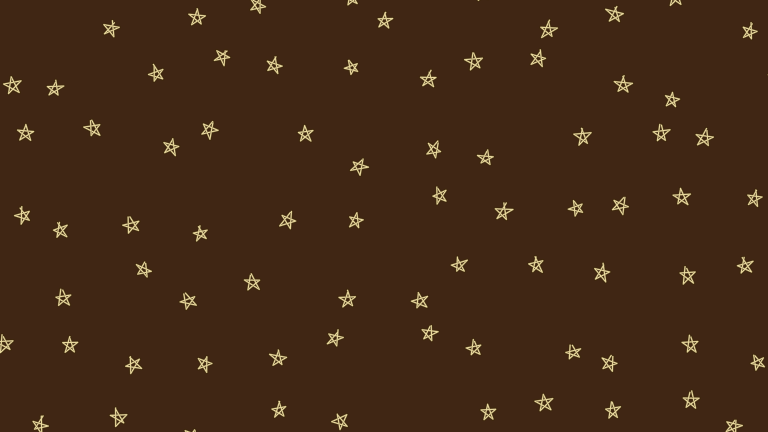
This pattern is drawn by a Shadertoy shader. Its source:

```glsl
// Small hand-drawn cream stars scattered over a dark brown ground.

const vec3 BROWN = vec3(0.25, 0.15, 0.08);
const vec3 WARM_HALO = vec3(0.24, 0.15, 0.05);
const vec3 CREAM = vec3(0.94, 0.88, 0.64);

// All lengths are fractions of the canvas height.
const float CELL_SIZE = 0.159;
const float STAR_RADIUS = 0.0192;
const float STROKE_HALF_WIDTH = 0.0015;
const float HALO_WIDTH = 0.006;
const float TAU = 6.2831853;

float hash(vec2 p) {
    return fract(sin(dot(p, vec2(127.1, 311.7))) * 43758.5453);
}

vec2 hash2(vec2 p) {
    return vec2(hash(p), hash(p + 19.7));
}

float segmentDistance(vec2 p, vec2 a, vec2 b) {
    vec2 ap = p - a, ab = b - a;
    float t = clamp(dot(ap, ab) / dot(ab, ab), 0.0, 1.0);
    return length(ap - ab * t);
}

// Corner of a pentagram, nudged as by an unsteady hand.
vec2 starCorner(float index, float tilt, float radius, vec2 seed) {
    float angle = tilt + TAU * (0.25 + 0.4 * index);
    vec2 wobble = (hash2(seed + index * 3.17) - 0.5) * 0.32;
    return radius * (vec2(cos(angle), sin(angle)) + wobble);
}

// Distance to one continuous five-stroke star; its ends need not quite meet.
float starDistance(vec2 p, float tilt, float radius, vec2 seed) {
    float nearest = 1.0;
    vec2 from = starCorner(0.0, tilt, radius, seed);
    for (int i = 1; i <= 5; i++) {
        vec2 to = starCorner(float(i), tilt, radius, seed);
        nearest = min(nearest, segmentDistance(p, from, to));
        from = to;
    }
    return nearest;
}

// One star per cell, with rows slid sideways to hide the grid.
float scatteredStars(vec2 p, float cellSize) {
    vec2 grid = p / cellSize + vec2(0.0, 0.35);
    grid.x += hash(vec2(floor(grid.y), 5.3));
    vec2 cell = floor(grid);
    vec2 center = 0.5 + (hash2(cell + 2.6) - 0.5) * 0.64;
    float tilt = (hash(cell + 41.3) - 0.5) * 0.9;
    float radius = STAR_RADIUS * mix(0.92, 1.06, hash(cell + 73.9));
    return starDistance((grid - cell - center) * cellSize, tilt, radius, cell + 11.1);
}

void mainImage(out vec4 fragColor, in vec2 fragCoord) {
    vec2 p = fragCoord / iResolution.y;
    float softness = 0.8 / iResolution.y;
    float d = scatteredStars(p, CELL_SIZE);

    // Faint warm halo under the cream stroke.
    float halo = 1.0 - smoothstep(HALO_WIDTH * 0.5, HALO_WIDTH, d);
    float stroke = 1.0 - smoothstep(STROKE_HALF_WIDTH - softness, STROKE_HALF_WIDTH + softness, d);
    vec3 color = mix(BROWN, WARM_HALO, halo);
    color = mix(color, CREAM, stroke);
    fragColor = vec4(color, 1.0);
}
```
